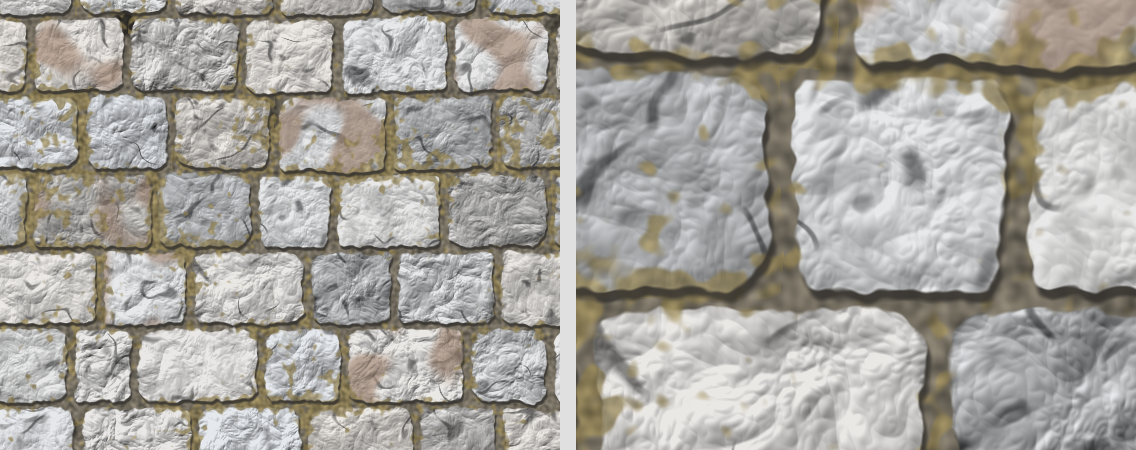
Left: the whole. Right: its middle third, enlarged.
Write a Shadertoy shader that draws this texture.

```glsl
#define ROW_HEIGHT 0.173
#define ROW_BASE 0.099
#define STONE_PITCH 0.231
#define JOINT_HALF vec2(0.0105, 0.0075)
#define WIDTH_JITTER 0.45
#define RELIEF 0.095
#define SHADOW_OFFSET vec2(-0.003, 0.0075)
#define LICHEN_AMOUNT 0.05
#define MORTAR_COLOR vec3(0.45, 0.425, 0.375)
#define LICHEN_COLOR vec3(0.55, 0.49, 0.31)
#define STAIN_COLOR vec3(0.63, 0.53, 0.46)
#define SHADOW_COLOR vec3(0.21, 0.20, 0.185)

vec2 hash2(vec2 p) {
    vec3 q = fract(p.xyx * vec3(0.1031, 0.1030, 0.0973));
    q += dot(q, q.yzx + 33.33);
    return fract((q.xx + q.yz) * q.zy);
}

float corner(vec2 cell, vec2 offset, vec2 f) {
    return dot(hash2(cell + offset) * 2.0 - 1.0, f - offset);
}

// Gradient noise, centred on zero
float noise(vec2 p) {
    vec2 i = floor(p), f = p - i;
    vec2 u = f * f * f * (f * (f * 6.0 - 15.0) + 10.0);
    return mix(mix(corner(i, vec2(0, 0), f), corner(i, vec2(1, 0), f), u.x),
               mix(corner(i, vec2(0, 1), f), corner(i, vec2(1, 1), f), u.x), u.y);
}

// Left end of stone i, in pitches; the lower courses are less regular
float jointAt(float i, float row) {
    float jitter = WIDTH_JITTER * mix(1.0, 0.3, clamp(row / 4.0, 0.0, 1.0));
    return i + jitter * (hash2(vec2(i + 17.0, row + 31.0)).x - 0.5);
}

// Signed distance to the nearest stone of the course, and its identity
float stoneDistance(vec2 p, out vec2 id) {
    const float phases[7] = float[7](0.9, 0.49, 0.91, 0.34, 0.70, 0.29, 0.66);
    p.y += 0.012 * noise(p * 2.3 + 5.0);
    p += 0.010 * vec2(noise(p * 11.0), noise(p * 11.0 + 40.0));
    float row = floor((p.y - ROW_BASE) / ROW_HEIGHT);
    float x = p.x / STONE_PITCH - phases[clamp(int(row) + 1, 0, 6)];
    float i = floor(x);
    if (x < jointAt(i, row)) i -= 1.0;
    else if (x > jointAt(i + 1.0, row)) i += 1.0;
    id = vec2(i + 17.0, row + 53.0);

    // Rounded block inset by the joints
    float left = jointAt(i, row), right = jointAt(i + 1.0, row);
    vec2 center = vec2(0.5 * (left + right) * STONE_PITCH, ROW_BASE + (row + 0.5) * ROW_HEIGHT);
    vec2 local = vec2(x * STONE_PITCH, p.y) - center;
    vec2 halfSize = 0.5 * vec2((right - left) * STONE_PITCH, ROW_HEIGHT) - JOINT_HALF;
    float radius = mix(0.012, 0.035, hash2(id + 9.0).x);
    vec2 q = abs(local) - halfSize + radius;
    float d = length(max(q, 0.0)) + min(max(q.x, q.y), 0.0) - radius;
    return d + 0.009 * noise(p * 31.0) + 0.005 * noise(p * 78.0);
}

// Chiselled surface: creased octaves on a rounded block
float surfaceHeight(vec2 p) {
    vec2 id;
    float d = stoneDistance(p, id);
    float rough = mix(0.65, 1.35, hash2(id + 3.0).y);
    vec2 q = p + hash2(id) * 7.0;
    q += 0.025 * vec2(noise(q * 13.0), noise(q * 13.0 + 21.0));
    float h = 0.0, freq = 10.0;
    for (int k = 0; k < 4; k++) {
        h += abs(noise(q * freq)) / freq;
        q = mat2(0.8, 0.6, -0.6, 0.8) * q + 3.7;
        freq *= 2.15;
    }
    return h * rough + 0.011 * smoothstep(0.0, 0.02, -d);
}

vec3 stoneColor(vec2 p, vec2 id, float light) {
    vec2 kind = hash2(id + 70.0), extra = hash2(id + 120.0);
    vec2 q = p + kind * 5.0;
    float tone = mix(0.55, 0.82, sqrt(kind.x));
    tone += 0.16 * noise(q * 15.0) + 0.10 * noise(q * 55.0) + RELIEF * light;
    vec3 color = min(tone, 0.91) * mix(vec3(0.985, 1.0, 1.02), vec3(1.02, 1.0, 0.975), kind.y);

    // Broken hairline cracks and small pits
    vec2 bent = q + 0.04 * vec2(noise(q * 17.0), noise(q * 17.0 + 8.0));
    float crack = 1.0 - smoothstep(0.01, 0.05, abs(noise(bent * 12.0)));
    crack *= smoothstep(0.0, 0.2, noise(q * 16.0 + 30.0));
    float pits = smoothstep(0.24, 0.5, noise(bent * vec2(34.0, 48.0)));
    color *= 1.0 - 0.42 * crack - 0.45 * pits * extra.y;

    // Rusty patches on a few stones
    float stain = step(0.84, extra.x) * smoothstep(-0.02, 0.2, noise(q * 9.0));
    return mix(color, STAIN_COLOR * (0.85 + 0.4 * tone - 0.2), 0.7 * stain);
}

void mainImage(out vec4 fragColor, in vec2 fragCoord) {
    vec2 p = fragCoord / iResolution.y;
    float soft = max(1.0 / iResolution.y, 0.0016);
    vec2 id, shadeId;
    float d = stoneDistance(p, id);
    float stone = 1.0 - smoothstep(-soft, soft, d);

    // Sun from the upper left
    float stepSize = 0.0026;
    float light = (surfaceHeight(p) - surfaceHeight(p + stepSize * vec2(-0.5, 0.866))) / stepSize;

    // Gritty mortar with deep gaps
    float grit = noise(p * 95.0) + 0.6 * noise(p * 42.0);
    vec3 mortar = MORTAR_COLOR * (1.0 + 0.5 * grit);
    mortar *= 1.0 - 0.6 * smoothstep(0.27, 0.42, noise(p * 9.0 + 13.0));

    // Lichen gathers at the edges and on some faces
    float edge = smoothstep(-0.022, 0.004, d);
    float growth = 0.5 * noise(p * 58.0) + 0.45 * noise(p * 24.0 + 6.0) + 0.5 * noise(p * 4.0 + 2.0);
    growth += 0.26 * edge - 0.30 + LICHEN_AMOUNT + 0.16 * smoothstep(0.65, 1.0, hash2(id + 200.0).x);
    float lichen = smoothstep(0.0, 0.16, growth);
    vec3 lichenShade = LICHEN_COLOR * (1.0 + 0.45 * grit);

    // Cast shadow under each block
    float shadow = 1.0 - smoothstep(-0.003, 0.003, stoneDistance(p + SHADOW_OFFSET, shadeId));
    mortar = mix(mortar, lichenShade, 0.75 * lichen);
    mortar = mix(mortar, SHADOW_COLOR, 0.85 * shadow);
    vec3 face = mix(stoneColor(p, id, light), lichenShade, 0.72 * lichen);
    fragColor = vec4(clamp(mix(mortar, face, stone), 0.0, 1.0), 1.0);
}
```
